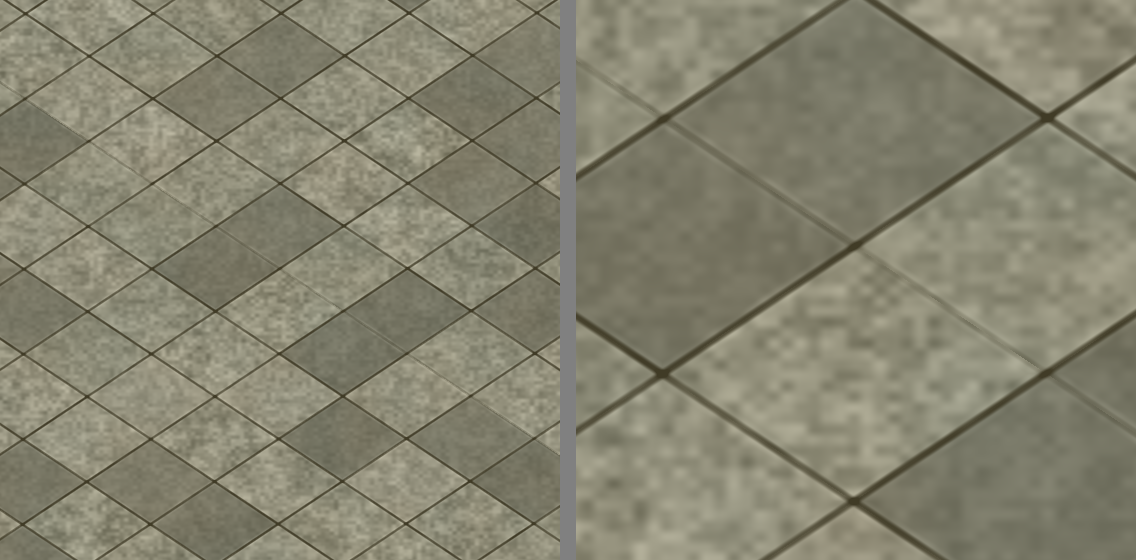
Left: the whole. Right: its middle third, enlarged.
Give the GLSL for this texture, as a three.js fragment shader.

```glsl
varying vec2 vUv;

float hash(vec2 p) {
  vec3 q = fract(vec3(p.xyx) * 0.1031);
  q += dot(q, q.yzx + 33.33);
  return fract((q.x + q.y) * q.z);
}

float noise(vec2 p) {
  vec2 i = floor(p);
  vec2 f = fract(p);
  f = f * f * (3.0 - 2.0 * f);
  return mix(mix(hash(i), hash(i + vec2(1.0, 0.0)), f.x),
             mix(hash(i + vec2(0.0, 1.0)), hash(i + vec2(1.0, 1.0)), f.x), f.y);
}

// Mottled stone, centred on zero
float stoneGrain(vec2 p) {
  float sum = 0.0;
  float weight = 0.22;
  float scale = 26.0;
  for (int i = 0; i < 3; i++) {
    sum += weight * (noise(p * vec2(scale, scale * 1.25)) - 0.5);
    scale *= 2.2;
    weight *= 1.35;
  }
  return sum;
}

void main() {
  // Skewed lattice: x counts along falling edges, y along rising edges
  vec2 p = vUv - vec2(0.5013, 0.8242);
  vec2 lattice = vec2(dot(p, vec2(4.392, -6.605)), dot(p, vec2(4.369, 6.553)));
  vec2 tile = floor(lattice);
  vec2 nearestLine = floor(lattice + 0.5);
  vec2 seed = tile + 41.0;

  // Pale rough tiles with scattered dark smooth ones
  float dark = step(hash(seed + 7.0), 0.23);
  float shade = hash(seed + 19.0);
  vec3 paleStone = mix(vec3(0.55, 0.545, 0.465), vec3(0.60, 0.585, 0.505), shade);
  vec3 darkStone = mix(vec3(0.455, 0.45, 0.38), vec3(0.50, 0.49, 0.415), shade);
  vec3 color = mix(paleStone, darkStone, dark);

  // Grain and soft stains, shifted for each tile
  vec2 stonePoint = vUv + seed * vec2(1.37, 2.11);
  float roughness = mix(mix(0.27, 0.40, hash(seed + 53.0)), 0.15, dark);
  color += stoneGrain(stonePoint) * roughness * vec3(1.0, 0.98, 0.95);
  color += (noise(stonePoint * 9.0) - 0.5) * 0.03;
  color += (noise(vUv * 14.0 + 5.0) - 0.5) * vec3(0.025, 0.010, 0.0);

  // Distance to both line families, in canvas units
  vec2 dist = abs(lattice - nearestLine) / vec2(7.93, 7.876);

  // Worn joints: uneven per edge, with one falling line almost gone
  vec2 strength = vec2(hash(vec2(nearestLine.x, tile.y) + 83.0),
                       hash(vec2(tile.x, nearestLine.y) + 131.0));
  strength = mix(vec2(0.68), vec2(0.95), strength);
  strength.y *= mix(1.0, 0.25, 1.0 - step(0.5, abs(nearestLine.y + 2.0)));
  strength *= 0.8 + 0.3 * noise(vUv * 60.0);

  // Pale chipped rims beside the joints
  vec2 rim = smoothstep(0.0015, 0.003, dist) * (1.0 - smoothstep(0.003, 0.0065, dist));
  color += max(rim.x, rim.y) * 0.06 * noise(vUv * 75.0 + 11.0);

  // Dark joints, heavier where they cross
  vec2 joint = (1.0 - smoothstep(0.0005, 0.0034, dist)) * strength;
  float groove = 1.0 - (1.0 - joint.x) * (1.0 - joint.y);
  float crossing = 1.0 - smoothstep(0.001, 0.006, length(dist));
  groove = clamp(groove + 0.3 * crossing, 0.0, 1.0);
  color = mix(color, vec3(0.25, 0.23, 0.15), groove);

  gl_FragColor = vec4(color, 1.0);
}
```
